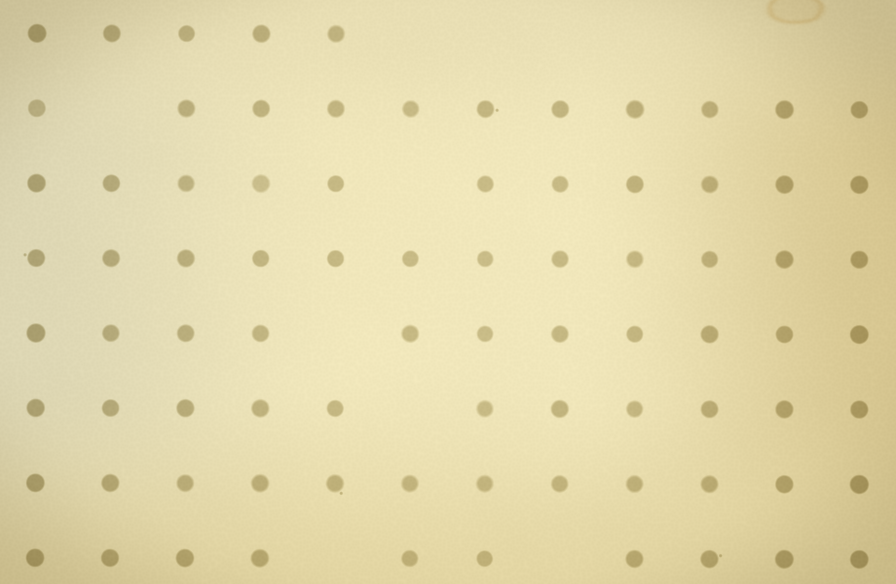
Reproduce this texture procedurally as a Shadertoy shader.

```glsl
// Aged cream card with a 12 by 8 grid of soft olive dots, some of them absent.
// A slightly skewed grid is folded into cells; hashes vary each dot, and
// layered gradients, sines and cellular noise give the paper its tone and wear.

const vec2 GRID_SIZE = vec2(12.0, 8.0);
const vec2 GRID_ORIGIN = vec2(0.0600, 0.0450);
const float PITCH = 0.1283;
const float DOT_RADIUS = 0.0142;

const vec3 CREAM = vec3(0.945, 0.907, 0.735);
const vec3 COOL_LEFT = vec3(0.865, 0.840, 0.705);
const vec3 OCHRE_RIGHT = vec3(0.845, 0.780, 0.570);
const vec3 WARM_BOTTOM = vec3(0.880, 0.825, 0.620);
const vec3 PALE_TOP = vec3(0.895, 0.855, 0.690);
const vec3 INK_TINT = vec3(0.790, 0.765, 0.655);
const vec3 STAIN_TINT = vec3(0.960, 0.920, 0.840);

// Absent dots, one bit per column, rows from top to bottom
const int ABSENT[8] = int[8](0xFE0, 0x002, 0x020, 0, 0x010, 0x020, 0, 0x090);

float hash(vec2 p) {
    return fract(sin(dot(p, vec2(127.1, 311.7))) * 43758.5);
}

// Distance to the nearest jittered point
float cellular(vec2 p) {
    vec2 base = floor(p);
    float nearest = 2.0;
    for (int y = -1; y <= 1; y++) {
        for (int x = -1; x <= 1; x++) {
            vec2 cell = base + vec2(x, y);
            vec2 point = cell + vec2(hash(cell), hash(cell + 57.3));
            nearest = min(nearest, distance(p, point));
        }
    }
    return nearest;
}

// Slow mottling from layered sines
float mottle(vec2 p) {
    float sum = 0.0;
    float amp = 0.5;
    for (int i = 0; i < 4; i++) {
        sum += amp * sin(p.x + 1.7 * sin(p.y)) * sin(p.y * 1.3 + 0.8);
        p = mat2(1.6, 1.2, -1.2, 1.6) * p + 2.1;
        amp *= 0.5;
    }
    return sum;
}

// Soft coverage of a disc
float disc(vec2 p, float radius, float blur) {
    return 1.0 - smoothstep(radius - blur, radius + blur, length(p));
}

// Paper tone: one gradient from each side, then darker corners
vec3 paper(vec2 uv) {
    vec3 color = CREAM;
    color = mix(color, COOL_LEFT, 0.95 * smoothstep(0.42, 0.0, uv.x));
    color = mix(color, OCHRE_RIGHT, smoothstep(0.62, 1.02, uv.x));
    color = mix(color, WARM_BOTTOM, 0.85 * smoothstep(0.38, -0.03, uv.y));
    color = mix(color, PALE_TOP, 0.7 * smoothstep(0.70, 1.03, uv.y));
    vec2 side = abs(uv * 2.0 - 1.0);
    float corner = smoothstep(0.95, 1.42, length(side));
    return color * (1.0 - corner * vec3(0.10, 0.11, 0.14));
}

// Faint oval water mark with a darker rim
float waterMark(vec2 p, vec2 radii) {
    float r = length(p / radii) + 0.06 * mottle(p * 90.0);
    float rim = exp(-pow((r - 0.9) / 0.13, 2.0));
    return rim + 0.45 * (1.0 - smoothstep(0.8, 1.0, r));
}

// Ink amount of the dot and the stray speck in one cell
float inkAt(vec2 p, vec2 uv, float pixel) {
    vec2 q = p - GRID_ORIGIN;
    q += vec2(-0.004 * p.y * (1.0 - uv.x), 0.003 * uv.x);
    vec2 cell = clamp(round(q / PITCH), vec2(0.0), GRID_SIZE - 1.0);
    vec2 local = q - cell * PITCH;
    int row = int(GRID_SIZE.y - 1.0 - cell.y);
    if (((ABSENT[row] >> int(cell.x)) & 1) == 1) return 0.0;

    // Dots are larger and darker toward the left and right sides
    float side = pow(abs(uv.x * 2.0 - 1.0), 2.0);
    float vary = hash(cell + 3.7);
    float radius = DOT_RADIUS * (0.93 + 0.10 * side + 0.10 * vary);
    float blur = max(0.0022 + 0.0014 * hash(cell + 9.1) * (1.0 - side), pixel);
    float strength = 0.82 + 0.32 * side + 0.16 * (vary - 0.5);
    strength *= mix(1.0, 0.72, step(0.95, hash(cell + 21.4)));
    float ink = disc(local, radius, blur) * strength;

    // A few dots carry a tiny speck beside them
    float angle = 6.283 * hash(cell + 14.2);
    vec2 offset = 0.020 * vec2(cos(angle), sin(angle));
    float speck = disc(local - offset, 0.0024, max(0.0012, pixel));
    return max(ink, 0.8 * speck * step(0.93, hash(cell + 31.8)));
}

void mainImage(out vec4 fragColor, in vec2 fragCoord) {
    vec2 uv = fragCoord / iResolution.xy;
    vec2 p = fragCoord / iResolution.y;
    float pixel = 1.0 / iResolution.y;

    vec3 color = paper(uv);
    float mark = waterMark(p - vec2(1.362, 0.985), vec2(0.050, 0.027));
    color *= mix(vec3(1.0), STAIN_TINT, 0.8 * mark);
    color *= pow(INK_TINT, vec3(inkAt(p, uv, pixel)));

    // Paper fibre and mottling
    color += 0.020 * (cellular(p * 170.0) - 0.5) + 0.005 * mottle(p * 9.0);
    fragColor = vec4(color, 1.0);
}
```
